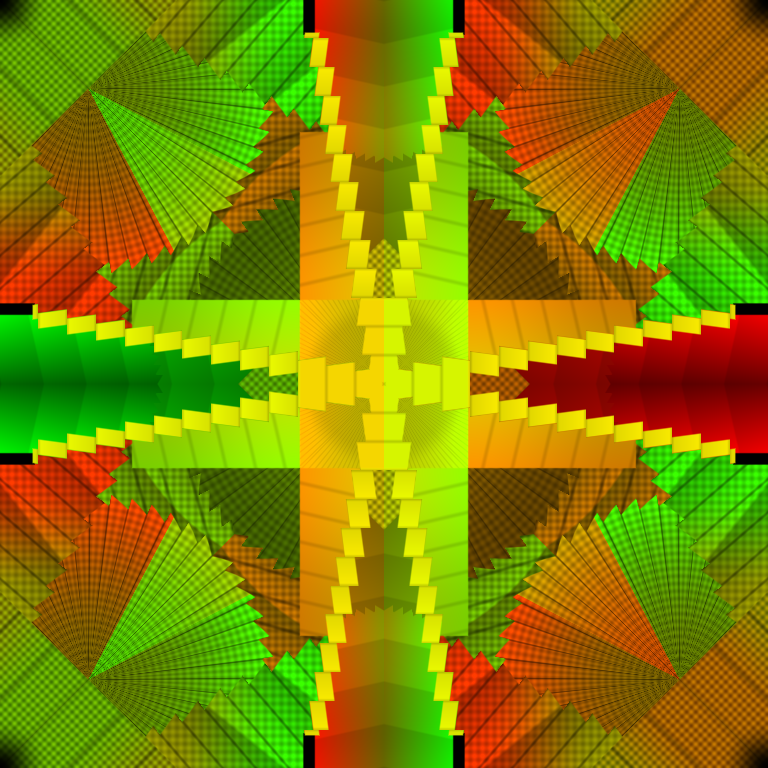
Reproduce this background procedurally as a Shadertoy shader.

```glsl
// A mirrored red-green kaleidoscope: a glowing cross, stepped yellow rays and corner fans.
// The plane is folded into one octant, painted in layers of a lead and a counter
// channel, then the two channels are exchanged from octant to octant.

float pixel;

// Coverage of the inside (d < 0) of a shape
float inside(float d) {
    return 1.0 - smoothstep(-pixel, pixel, d);
}

// Ramp from 0 to 1 with a quick, smooth return
float saw(float t) {
    float f = fract(t);
    return f * (1.0 - smoothstep(0.94, 1.0, f));
}

// Thin dark groove at each whole number: 1 between grooves, 0 on them
float groove(float t, float width) {
    return smoothstep(0.0, width, 0.5 - abs(fract(t) - 0.5));
}

// Two crossing sets of fine threads
float weave(vec2 p, float frequency) {
    return 0.5 + 0.25 * (sin(p.x * frequency) + sin(p.y * frequency));
}

void mainImage(out vec4 fragColor, in vec2 fragCoord) {
    vec2 q = (2.0 * fragCoord - iResolution.xy) / iResolution.y;
    pixel = 2.0 / iResolution.y;

    // Fold: p.x runs along the nearest arm, p.y away from its axis
    vec2 a = abs(q);
    bool upright = a.y > a.x;
    vec2 p = upright ? a.yx : a;
    float radius = length(p);
    float polar = atan(p.y, p.x);

    // Brick band between the disk and the fans
    vec2 color = mix(vec2(0.44, 0.32), vec2(0.72, 0.42), saw(radius * 7.0 + polar));
    color *= 0.65 + 0.35 * groove(p.x * 14.0 + p.y * 4.0, 0.12);
    color *= 0.78 + 0.44 * weave(p, 330.0);

    // Coordinates around the hub of the corner fan
    vec2 d = p - vec2(0.77);
    float across = (d.x - d.y) * 0.707;
    float depth = -(d.x + d.y) * 0.707;
    float hub = length(d);
    float angle = atan(across, depth);

    // Fan: a pale diagonal sector between two dark ones
    float rim = hub / 0.465;
    vec2 sector = mix(vec2(0.36, 0.44), vec2(0.26, 0.9), rim * rim);
    vec2 petal = mix(vec2(0.74, 0.28), vec2(0.74, 0.58), rim * rim);
    petal = upright ? petal.yx : petal;
    vec2 fan = mix(sector, petal, inside(angle - 0.3));
    fan *= 0.6 + 0.4 * groove(angle * 9.0, 0.09);
    fan *= 0.8 + 0.4 * weave(vec2(hub, angle * 0.4), 320.0);
    color = mix(color, fan, inside(hub - 0.455 - 0.032 * saw(angle * 9.0)));

    // Wing: slanted slats outside the fan
    vec2 w = p - vec2(0.727, 0.31);
    float along = dot(w, vec2(0.49, 0.87));
    float outward = dot(w, vec2(0.87, -0.49));
    vec2 wing = mix(vec2(0.2, 0.9), vec2(0.54, 0.54), smoothstep(0.24, 0.55, p.y));
    wing *= 0.72 + 0.35 * saw(along * 5.0 + outward * 2.0);
    wing *= 0.65 + 0.35 * groove(along * 15.0 + outward * 3.0, 0.1);
    wing *= 0.82 + 0.36 * weave(p, 300.0);
    color = mix(color, wing, inside(0.03 * saw(along * 15.0) - outward));

    // Corner: woven threads that fade to black
    vec2 cloth = mix(vec2(0.46, 0.24), vec2(0.78, 0.48), weave(vec2(across, depth), 370.0));
    cloth += vec2(-0.1, 0.14) * smoothstep(0.1, 0.3, across);
    cloth = upright ? cloth.yx : cloth;
    cloth *= 0.75 + 0.25 * groove(across * 8.0, 0.08);
    cloth *= smoothstep(0.0, 0.13, length(1.0 - p));
    color = mix(color, cloth, inside(depth));

    // Dark disk with a toothed rim
    vec2 disk = mix(vec2(0.46, 0.32), vec2(0.37, 0.25), smoothstep(0.25, 0.5, radius));
    disk = upright ? disk.yx : disk;
    disk *= 0.78 + 0.4 * weave(vec2(radius, polar * 0.5), 300.0);
    disk *= 0.75 + 0.25 * groove(polar * 8.0, 0.06);
    color = mix(color, disk, inside(radius - 0.53 - 0.035 * saw(polar * 11.0)));

    // Bright cross
    float lift = p.y / 0.219;
    vec2 bar = vec2(mix(0.82, 0.94, lift), mix(0.76, 0.55, lift));
    bar *= 0.88 + 0.12 * groove(p.x * 13.0 + p.y * 3.0, 0.12);
    bar *= mix(1.06, 0.86, smoothstep(0.22, 0.656, p.x));

    // Central square: olive middle, warm on one side and fresh on the other
    float edge = a.x / 0.219;
    vec2 core = vec2(0.7 + 0.28 * edge * edge, 0.67);
    core = upright ? core : core.yx;
    core *= 1.0 + 0.12 * smoothstep(0.17, 0.23, radius);
    core *= 0.92 + 0.08 * groove(polar * 22.0, 0.3);
    bar = mix(bar, core, inside(p.x - 0.219));
    color = mix(color, bar, inside(max(p.x - 0.656, p.y - 0.219)));

    // Stepped ray: outer and inner edge of each block
    float cell = p.x / 0.075;
    float steps = (floor(cell) + 0.5) * 0.075;
    float outer = 0.032 + 0.182 * steps - 0.01 * (fract(cell) - 0.5);
    float inner = steps < 0.2 ? -0.05 : outer - mix(0.062, 0.036, steps);

    // Black gap at the ends, then the shaded arm inside the rays
    color *= 1.0 - inside(max(0.91 - p.x, p.y - 0.21));
    float slope = p.y / 0.18;
    float glow = upright ? 1.0 - smoothstep(0.6, 0.95, p.x) : 0.0;
    vec2 arm = vec2(0.4 + 0.58 * slope, upright ? 0.4 - 0.32 * slope + 0.2 * glow : 0.0);
    arm.x += 0.14 * glow;
    vec2 hollow = vec2(0.52 + 0.2 * slope, upright ? 0.42 : 0.02);
    arm = mix(hollow, arm, inside(0.59 + 0.2 * p.y - 0.02 * saw(p.y * 40.0) - p.x));
    arm *= 0.9 + 0.12 * saw(p.x * 9.0 - p.y * 2.0);
    vec2 lattice = upright ? vec2(0.68, 0.62) : vec2(0.62, 0.32);
    lattice *= 0.72 + 0.5 * weave(vec2(p.x + p.y, p.x - p.y), 260.0);
    arm = mix(arm, lattice, inside(p.x - 0.38 + p.y));
    color = mix(color, arm, inside(p.y - (p.x > 0.91 ? 0.18 : outer)));

    // Yellow blocks, tinted by side near the middle
    vec2 block = vec2(0.88, 0.84) + vec2(0.1, 0.08) * fract(cell);
    vec2 tint = vec2(0.96, 0.84);
    block = mix(block, upright ? tint : tint.yx, inside(p.x - 0.219));
    block *= 0.85 + 0.15 * groove(cell, 0.1);
    float blockEdge = max(max(p.y - outer, inner - p.y), p.x - 0.915);
    color = mix(color, block, inside(blockEdge));

    // Exchange the channels between neighbouring octants
    bool leadIsRed = (q.x > 0.0) != upright;
    fragColor = vec4(clamp(leadIsRed ? color : color.yx, 0.0, 1.0), 0.0, 1.0);
}
```
